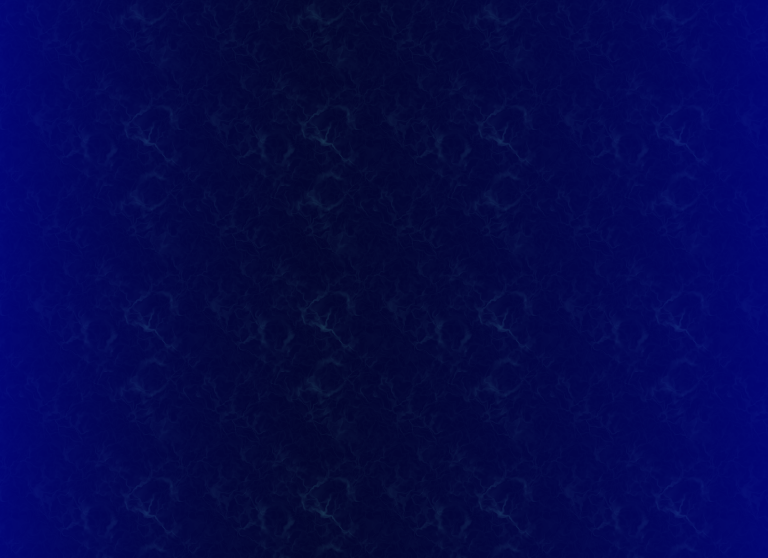
This background is drawn by a Shadertoy shader. Its source:

```glsl
#define TILE_SIZE vec2(0.3172, 0.3333)
#define CLUSTER_POS vec2(0.238, 0.0735)
#define DARK_CENTRE 0.42
#define DARK_BLUE 0.182
#define EDGE_BLUE 0.27
#define FALLOFF 1.6
#define VEIN_TINT vec3(0.035, 0.085, 0.06)
#define HAZE_TINT vec3(0.012, 0.02, 0.02)
#define WARP 0.022
#define TAU 6.2831853

vec2 hash2(vec2 cell) {
    vec3 q = fract(cell.xyx * vec3(0.1031, 0.103, 0.0973));
    q += dot(q, q.yzx + 33.33);
    return fract((q.xx + q.yz) * q.zy);
}

// Repeating cellular noise: gap between the two nearest points
float cellGap(vec2 uv, float cells) {
    vec2 p = uv * cells;
    vec2 base = floor(p);
    float nearest = 8.0;
    float second = 8.0;
    for (int j = -1; j <= 1; j++) {
        for (int i = -1; i <= 1; i++) {
            vec2 cell = base + vec2(i, j);
            vec2 point = cell + hash2(mod(cell, cells) + cells * 7.0);
            float d = length(point - p);
            second = min(second, max(nearest, d));
            nearest = min(nearest, d);
        }
    }
    return second - nearest;
}

// Layered sines with whole frequencies, so the tile stays seamless
vec2 sineWarp(vec2 uv) {
    vec2 offset = vec2(0.0);
    float amplitude = 1.0;
    float frequency = 2.0;
    for (int i = 0; i < 4; i++) {
        vec2 phase = TAU * frequency * uv.yx + float(i) * vec2(1.7, 2.9);
        offset += amplitude * sin(phase + 1.5 * sin(TAU * frequency * uv));
        amplitude *= 0.55;
        frequency = frequency * 2.0 + 1.0;
    }
    return offset;
}

float line(float d, float width) {
    return 1.0 - smoothstep(0.0, width, abs(d));
}

// Curled threads near the middle of each tile: xy centre, z radius
float curls(vec2 p) {
    vec3 rings[3] = vec3[3](vec3(0.145, 0.108, 0.095),
                            vec3(-0.20, -0.03, 0.075),
                            vec3(0.108, -0.24, 0.09));
    float glow = 0.0;
    for (int i = 0; i < 3; i++) {
        vec2 q = p - rings[i].xy;
        float broken = 0.55 + 0.45 * sin(2.0 * atan(q.y, q.x) + float(i) * 2.2);
        glow += broken * line(length(q) - rings[i].z, 0.022);
    }
    return glow;
}

void mainImage(out vec4 fragColor, in vec2 fragCoord) {
    vec2 uv = fragCoord / iResolution.xy;
    vec2 pos = fragCoord / iResolution.y;

    // Horizontal blue gradient around the dark band
    float side = uv.x < DARK_CENTRE ? DARK_CENTRE : 1.0 - DARK_CENTRE;
    float reach = pow(abs(uv.x - DARK_CENTRE) / side, FALLOFF);
    vec3 color = vec3(0.008, 0.014, DARK_BLUE + EDGE_BLUE * reach);

    // Tile coordinates centred on the vein cluster
    vec2 tile = fract((pos - CLUSTER_POS) / TILE_SIZE + 0.5);
    vec2 warp = sineWarp(tile);
    vec2 warped = tile + WARP * warp;
    vec2 local = tile - 0.5;
    float cluster = exp(-dot(local, local) * 9.0);
    float patches = smoothstep(-1.0, 1.6, warp.x + warp.y);

    // Broad veins, fine threads and soft haze
    float veins = line(cellGap(warped, 6.0), 0.16) * patches * (0.2 + 0.65 * cluster);
    veins += line(cellGap(warped + 0.3, 13.0), 0.24) * (0.12 + 0.3 * patches);
    veins += line(cellGap(warped + 0.6, 27.0), 0.4) * 0.14;
    veins += 0.75 * curls(local + 0.6 * WARP * warp);
    float haze = 0.35 + 0.5 * patches * cluster;
    haze += 0.12 * sin(TAU * (6.0 * tile.y + 0.3 * warp.x));

    float fade = mix(1.0, 0.55, reach);
    color += fade * (VEIN_TINT * veins + HAZE_TINT * haze);
    fragColor = vec4(color, 1.0);
}
```
